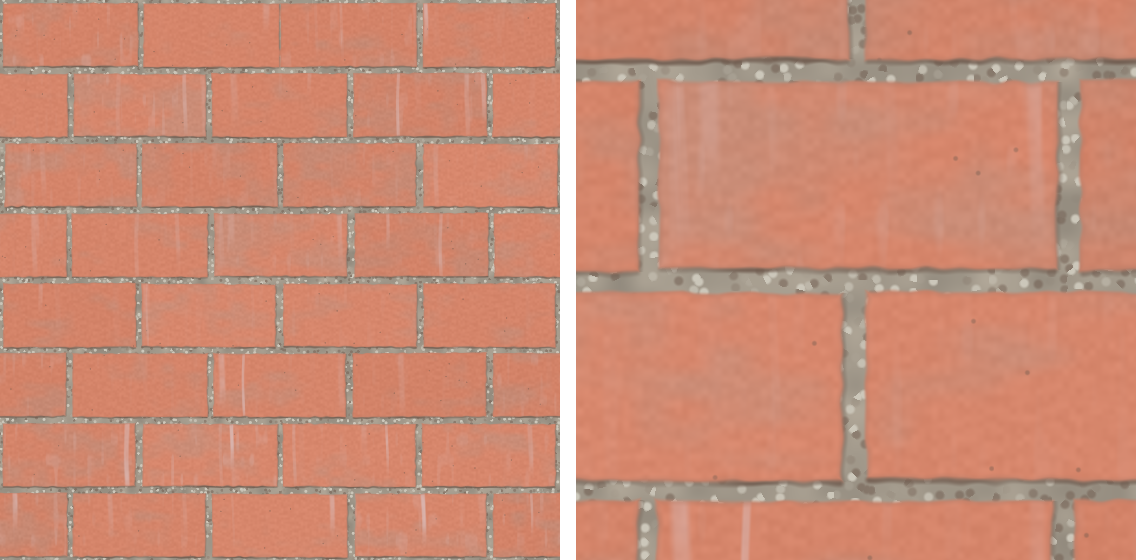
Left, the full canvas; right, a detail of the centre.
A three.js fragment shader for this texture:

```glsl
// Running-bond wall of smooth clay bricks with gritty mortar and pale lime streaks.
#define GRID vec2(4.0, 8.0)
#define JOINT 0.0125
#define ROUGH 0.0026
#define SOFT 0.0014
#define CLOSED_JOINT vec2(2.0, 7.0)
#define STREAKS 5
#define CLAY vec3(0.835, 0.520, 0.415)
#define FADED vec3(0.785, 0.545, 0.460)
#define LIME vec3(0.850, 0.715, 0.695)
#define MORTAR vec3(0.640, 0.605, 0.550)
#define GRIT vec3(0.800, 0.780, 0.730)
#define SHADE vec3(0.430, 0.350, 0.300)

varying vec2 vUv;

vec2 hash2(vec2 p) {
  vec3 q = fract(vec3(p.xyx) * vec3(0.1031, 0.1030, 0.0973));
  q += dot(q, q.yzx + 33.33);
  return fract((q.xx + q.yz) * q.zy);
}

// Value noise that wraps at the canvas edges.
float noise(vec2 cells) {
  vec2 p = vUv * cells, i = floor(p), f = fract(p);
  f = f * f * (3.0 - 2.0 * f);
  float a = hash2(mod(i, cells)).x;
  float b = hash2(mod(i + vec2(1.0, 0.0), cells)).x;
  float c = hash2(mod(i + vec2(0.0, 1.0), cells)).x;
  float d = hash2(mod(i + 1.0, cells)).x;
  return mix(mix(a, b, f.x), mix(c, d, f.x), f.y);
}

// Cellular noise: distance to the nearest grain and that grain's tone.
vec2 grains(vec2 cells) {
  vec2 p = vUv * cells, i = floor(p), best = vec2(9.0, 0.0);
  for (int y = -1; y <= 1; y++) {
    for (int x = -1; x <= 1; x++) {
      vec2 cell = i + vec2(float(x), float(y));
      vec2 id = mod(cell, cells);
      float dist = length(cell + hash2(id + 17.0) - p);
      if (dist < best.x) best = vec2(dist, hash2(id + 71.0).x);
    }
  }
  return best;
}

// Half width and sideways drift of the upright joint at a brick's left edge.
vec2 uprightJoint(vec2 id) {
  vec2 h = hash2(id * 5.0 + 9.0);
  float closed = 1.0 - step(0.5, distance(id, CLOSED_JOINT));
  return vec2(JOINT * (0.36 + 0.2 * h.x) * (1.0 - 0.85 * closed), (h.y - 0.5) * 0.005);
}

// Pale vertical runs that start at the top of a brick.
float limeStreaks(vec2 id, vec2 f, float wear) {
  float lime = 0.0;
  for (int n = 0; n < STREAKS; n++) {
    vec2 seed = id * 11.0 + float(n) * 37.0;
    vec2 a = hash2(seed + 3.0), b = hash2(seed + 151.0);
    float width = mix(0.003, 0.009, b.x);
    float drift = 0.0015 * sin(f.y * 4.0 + b.y * 6.28);
    float dx = abs((f.x - a.x) / GRID.x + drift);
    float end = 0.85 - b.y;
    float run = smoothstep(end - 0.2, end + 0.3, f.y);
    float strength = pow(a.y, 3.5) * wear;
    lime = max(lime, strength * run * (1.0 - smoothstep(width * 0.3, width, dx)));
  }
  return lime * (0.6 + 0.5 * noise(vec2(128.0, 48.0)));
}

void main() {
  // Brick cell, with every other course shifted by half a brick.
  vec2 p = vUv * GRID;
  float row = floor(p.y);
  p.x += 0.5 * (1.0 - mod(row, 2.0));
  vec2 f = fract(p);
  vec2 id = vec2(mod(floor(p.x), GRID.x), row);
  vec2 rnd = hash2(id + 41.0);

  // Signed distances to the four sides, positive inside the brick.
  vec2 jl = uprightJoint(id);
  vec2 jr = uprightJoint(vec2(mod(id.x + 1.0, GRID.x), row));
  float tilt = (rnd.x - 0.5) * 0.003 * (f.x - 0.5);
  float left = f.x / GRID.x - jl.x - jl.y;
  float right = (1.0 - f.x) / GRID.x - jr.x + jr.y;
  float bottom = f.y / GRID.y - JOINT * (0.38 + 0.14 * rnd.y) + tilt;
  float top = (1.0 - f.y) / GRID.y - JOINT * (0.42 + 0.16 * rnd.x) - tilt;
  float side = min(left, right);
  float wobble = (noise(vec2(96.0)) - 0.5) * ROUGH;
  float inside = min(side, min(bottom, top)) + wobble;
  float brickMask = smoothstep(-SOFT, SOFT, inside);

  // Clay: soft blotches, faint horizontal banding and fine grain.
  float blotch = noise(vec2(12.0, 24.0)) * 0.6 + noise(vec2(40.0, 64.0)) * 0.4;
  float bands = sin(vUv.y * 502.65 + 2.0 * blotch + rnd.x * 6.0) * sin(vUv.x * 175.93 + rnd.y * 6.0);
  float grain = noise(vec2(256.0)) - 0.5;
  vec3 brick = mix(CLAY, FADED, smoothstep(0.42, 0.9, blotch + 0.25 * (rnd.y - 0.5)));
  brick += 0.008 * bands + 0.03 * grain + 0.02 * (rnd.x - 0.5);
  vec2 pit = grains(vec2(48.0));
  brick = mix(brick, SHADE, 0.4 * step(0.94, pit.y) * (1.0 - smoothstep(0.03, 0.1, pit.x)));

  // Weathering, heavier toward the top and bottom courses.
  float wear = mix(0.55, 1.0, smoothstep(1.0, 3.0, abs(row - 4.0)));
  float scuffs = smoothstep(0.68, 0.95, noise(vec2(120.0, 28.0))) * rnd.y * wear;
  brick = mix(brick, LIME, clamp(limeStreaks(id, f, wear) + 0.3 * scuffs, 0.0, 0.9));
  brick = mix(brick, FADED * 0.9, 0.45 * (1.0 - smoothstep(0.0, 0.004, inside)));

  // Mortar: mixed pale and dark grains.
  vec2 grit = grains(vec2(160.0));
  float core = 1.0 - smoothstep(0.25, 0.6, grit.x);
  vec3 mortar = MORTAR * (0.9 + 0.18 * noise(vec2(64.0)));
  mortar = mix(mortar, GRIT, core * smoothstep(0.68, 0.9, grit.y));
  mortar = mix(mortar, SHADE, 0.5 * core * (1.0 - smoothstep(0.08, 0.25, grit.y)));

  // Broken shadow line beneath each brick and a weaker one at its right.
  vec3 color = mix(mortar, brick, brickMask);
  float under = (1.0 - smoothstep(0.0, 0.0028, abs(bottom + wobble + 0.0008))) * smoothstep(-0.002, 0.002, side);
  float beside = (1.0 - smoothstep(0.0, 0.0025, abs(right + wobble + 0.0006))) * step(0.0, min(bottom, top));
  float shadow = max(under * (0.3 + 0.6 * noise(vec2(32.0, 16.0))), 0.3 * beside);
  gl_FragColor = vec4(mix(color, SHADE, shadow), 1.0);
}
```
